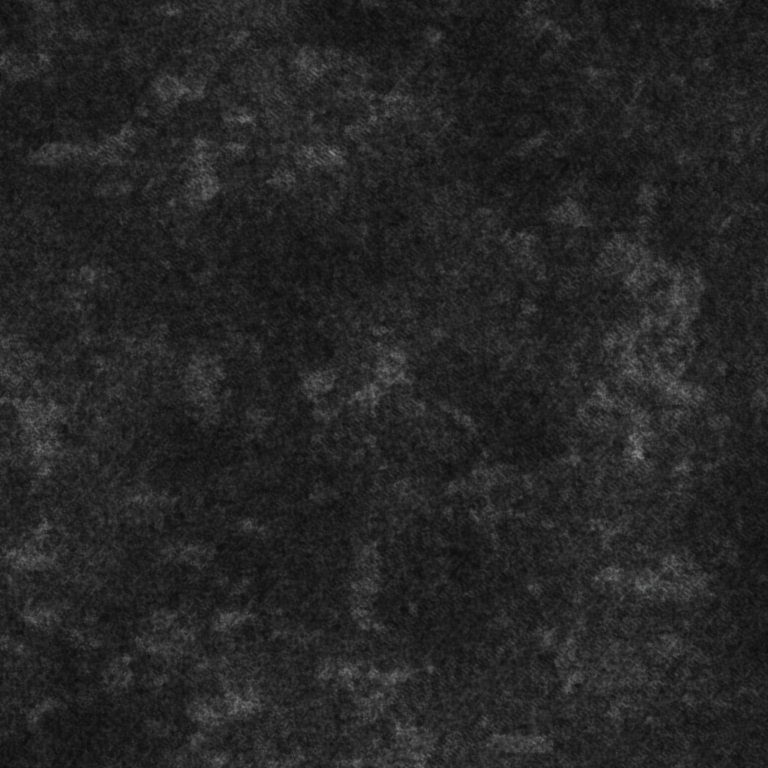
Reproduce this texture procedurally as a Shadertoy shader.

```glsl
// Charcoal-dark weathered ground: broad soft clouds, ragged pale blotches, sharp grit,
// scattered flakes and slivers, and short broken creases. All layers are summed
// as exposure and turned into grey by an exponential, which keeps the darks dense.

const vec3 BASE_COLOR = vec3(0.1345, 0.1350, 0.1350);
const float CLOUD_CELLS = 5.5;
const float CLOUD_GAIN = 1.05;
const vec2 BLOTCH_CELLS = vec2(19.0, 25.0);
const float BLOTCH_GAIN = 0.50;
const float MOTTLE_CELLS = 60.0;
const float MOTTLE_GAIN = 0.30;
const float GRIT_CELLS = 190.0;
const float GRIT_GAIN = 0.55;
const float DUST_CELLS = 390.0;
const float DUST_GAIN = 0.62;
const float FLAKE_GAIN = 0.34;
const float SLIVER_GAIN = 0.42;
const float CREASE_GAIN = 0.24;
const float PIT_GAIN = 0.24;

float hash(vec2 p) {
    return fract(sin(dot(p, vec2(127.1, 311.7))) * 43758.5453);
}

vec2 hash2(vec2 p) {
    return vec2(hash(p), hash(p + 37.7));
}

float noise(vec2 p) {
    vec2 cell = floor(p);
    vec2 f = fract(p);
    f = f * f * (3.0 - 2.0 * f);
    float low = mix(hash(cell), hash(cell + vec2(1.0, 0.0)), f.x);
    float high = mix(hash(cell + vec2(0.0, 1.0)), hash(cell + 1.0), f.x);
    return mix(low, high, f.y);
}

// Turn that takes the fine lattices off the canvas axes
vec2 tilt(vec2 p) {
    return mat2(0.8, 0.6, -0.6, 0.8) * p;
}

// Four octaves, turned at each step to hide the lattice; mean 0.5
float fbm(vec2 p) {
    float sum = 0.0;
    float weight = 0.533;
    for (int i = 0; i < 4; i++) {
        sum += weight * noise(p);
        p = 2.0 * tilt(p) + 17.3;
        weight *= 0.5;
    }
    return sum;
}

// Scattered rough-edged pieces; halfSize and softness are in cell units
float pieces(vec2 uv, float cells, float chance, vec2 halfSize, float softness) {
    vec2 p = uv * cells;
    vec2 home = floor(p);
    float rough = (noise(p * 6.0) - 0.5) * halfSize.y * 0.7;
    float cover = 0.0;
    for (int y = -1; y <= 1; y++) {
        for (int x = -1; x <= 1; x++) {
            vec2 id = home + vec2(x, y);
            if (hash(id + 5.3) > chance) continue;
            vec2 d = p - id - hash2(id);
            float angle = 6.2832 * hash(id + 11.9);
            float c = cos(angle);
            float s = sin(angle);
            d = mat2(c, s, -s, c) * d;
            vec2 size = halfSize * mix(0.5, 1.2, hash(id + 23.1));
            float corner = 0.6 * min(size.x, size.y);
            vec2 q = abs(d) - size + corner;
            float dist = length(max(q, 0.0)) + min(max(q.x, q.y), 0.0) - corner;
            float strength = mix(0.25, 1.0, hash(id + 41.7));
            float shape = 1.0 - smoothstep(-softness, softness, dist + rough);
            cover = max(cover, shape * strength);
        }
    }
    return cover;
}

// Thin contour lines of a noise field, broken into short lengths
float creases(vec2 uv) {
    float field = fbm(uv * 22.0 + 71.0);
    float line = 1.0 - smoothstep(0.006, 0.030, abs(field - 0.5));
    return line * smoothstep(0.50, 0.72, noise(uv * 34.0 + 29.0));
}

void mainImage(out vec4 fragColor, in vec2 fragCoord) {
    vec2 uv = fragCoord / iResolution.y;

    // Warp gives the blotches their torn outlines
    vec2 warp = vec2(fbm(uv * 34.0 + 3.1), fbm(uv * 34.0 + 53.7)) - 0.5;
    float cloud = fbm(uv * CLOUD_CELLS + 8.4) - 0.5;
    float blotch = fbm((uv + warp * 0.035) * BLOTCH_CELLS + 31.0);
    blotch = smoothstep(0.54, 0.76, blotch + cloud * 0.15);

    // Grit at three scales
    float mottle = noise(tilt(uv + warp * 0.02) * MOTTLE_CELLS) - 0.5;
    float grit = noise(tilt(uv) * GRIT_CELLS + 13.0) - 0.5;
    float dust = noise(tilt(uv) * DUST_CELLS + 91.0) - 0.5;
    float pits = smoothstep(0.72, 0.90, noise(uv * 130.0 + 47.0));

    // Debris
    float flakes = pieces(uv, 36.0, 0.26, vec2(0.34, 0.20), 0.09);
    float slivers = pieces(uv + 4.0, 9.0, 0.10, vec2(0.34, 0.08), 0.025);

    float exposure = CLOUD_GAIN * cloud + BLOTCH_GAIN * blotch;
    exposure += MOTTLE_GAIN * mottle + GRIT_GAIN * grit + DUST_GAIN * dust;
    exposure += FLAKE_GAIN * flakes + SLIVER_GAIN * slivers;
    exposure -= CREASE_GAIN * creases(uv) + PIT_GAIN * pits;

    fragColor = vec4(BASE_COLOR * exp(exposure), 1.0);
}
```
